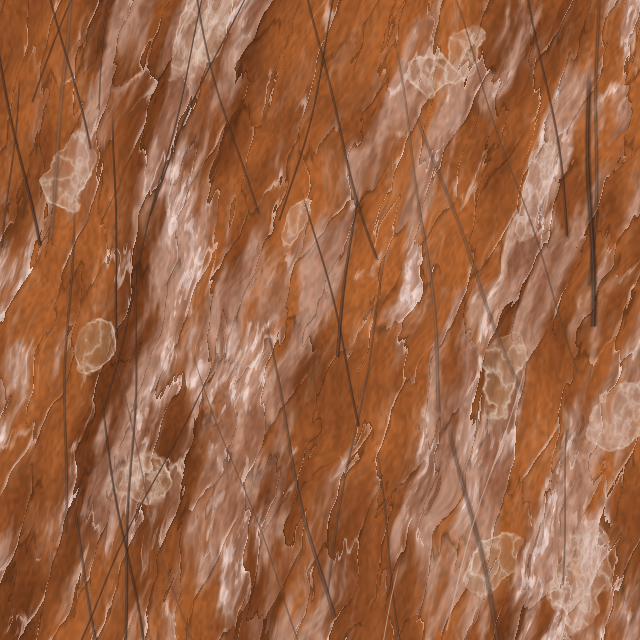
Write a WebGL 2 fragment shader that draws this texture.

```glsl
#version 300 es
precision highp float;
// Macro view of dry, scaly skin with leaning creases, glossy flakes and scattered hairs.

#define LEAN 0.27
#define WARP 0.07
#define FOLD_SCALE vec2(17.0, 4.0)
#define PLATE_SCALE vec2(19.0, 6.5)
#define FIBRE_SCALE vec2(58.0, 12.0)
#define GLINT_SCALE vec2(125.0, 38.0)
#define FLAKE_COUNT 13
#define HAIR_COUNT 34
#define GLOSS 0.85

uniform vec2 u_resolution;
out vec4 outColor;

float hash(vec2 p) {
  return fract(sin(dot(p, vec2(127.1, 311.7))) * 43758.5453);
}

vec2 hash2(vec2 p) {
  return vec2(hash(p), hash(p + 37.3));
}

float noise(vec2 p) {
  vec2 cell = floor(p), f = fract(p);
  f = f * f * (3.0 - 2.0 * f);
  return mix(mix(hash(cell), hash(cell + vec2(1, 0)), f.x),
             mix(hash(cell + vec2(0, 1)), hash(cell + vec2(1, 1)), f.x), f.y);
}

float fbm(vec2 p) {
  float sum = 0.0, amp = 0.533;
  for (int i = 0; i < 4; i++) {
    sum += amp * noise(p);
    p = mat2(0.95, 0.31, -0.31, 0.95) * p * 2.03 + 17.7;
    amp *= 0.5;
  }
  return sum;
}

// Thin crests where the noise crosses its middle value
float crest(vec2 p, float sharpness) {
  return pow(1.0 - abs(2.0 * fbm(p) - 1.0), sharpness);
}

// Cell plates: x = gap to the border, y = side of the centre, z = cell id
vec3 plates(vec2 p) {
  vec2 base = floor(p);
  float near = 9.0, next = 9.0, side = 0.0, id = 0.0;
  for (int y = -1; y <= 1; y++)
    for (int x = -1; x <= 1; x++) {
      vec2 cell = base + vec2(x, y);
      vec2 d = p - cell - hash2(cell);
      float r = length(d);
      if (r < near) {
        next = near; near = r; side = d.x; id = hash(cell + 5.1);
      } else next = min(next, r);
    }
  return vec3(next - near, side, id);
}

vec3 skin(vec2 p, vec2 g) {
  float tone = fbm(p * 5.0 + 3.0);
  float fold = fbm(g * FOLD_SCALE);
  float fibreNoise = fbm(g * FIBRE_SCALE + 40.0);
  vec3 plate = plates(g * PLATE_SCALE + 0.9 * (fibreNoise - 0.5));

  // Warm translucent base, darker in the creases
  float depth = smoothstep(0.28, 0.68, 0.6 * fbm(g * FOLD_SCALE * 0.8 + 9.0) + 0.4 * tone);
  vec3 col = mix(vec3(0.42, 0.22, 0.11), vec3(0.67, 0.38, 0.19), depth);

  // Pinkish dry film over the raised folds
  float lift = fold + 0.22 * (plate.z - 0.5) + 0.16 * plate.y + 0.2 * (fibreNoise - 0.5);
  float film = smoothstep(0.40, 0.60, lift);
  vec3 filmTint = mix(vec3(0.57, 0.38, 0.29), vec3(0.74, 0.57, 0.49), smoothstep(0.3, 0.7, fibreNoise));
  col = mix(col, filmTint, 0.85 * film);

  // Lifted plate rims with a shaded far side
  float border = 1.0 - smoothstep(0.02, 0.13, plate.x);
  float broken = smoothstep(0.40, 0.62, fbm(g * vec2(34.0, 15.0) + 71.0));
  float rim = border * smoothstep(0.0, 0.3, plate.y) * broken;
  col *= 1.0 - 0.22 * border * smoothstep(0.0, 0.35, -plate.y);

  // Glossy fibres and small sharp glints
  float patches = smoothstep(0.42, 0.62, fbm(g * vec2(20.0, 7.0) + 23.0));
  float fibre = crest(g * FIBRE_SCALE * 0.75 + 11.0, 9.0) * patches * (0.25 + 0.75 * film);
  float glint = smoothstep(0.54, 0.72, fbm(g * GLINT_SCALE)) * (0.15 + 0.85 * patches) * film;
  float shine = clamp(0.65 * rim + 0.7 * fibre + 0.75 * glint, 0.0, 1.0);
  col = mix(col, vec3(0.92, 0.82, 0.79), GLOSS * shine);
  return col * (0.91 + 0.18 * noise(g * vec2(240.0, 110.0)));
}

// Loose pale scales with ragged bright rims
vec3 addFlakes(vec3 col, vec2 p) {
  float ragged = fbm(p * 24.0) - 0.5;
  float crackle = crest(p * vec2(48.0, 34.0) + 6.0, 7.0);
  for (int i = 0; i < FLAKE_COUNT; i++) {
    vec2 seed = vec2(float(i), 4.7);
    vec2 d = p - hash2(seed);
    d.x -= LEAN * d.y;
    vec2 size = mix(vec2(0.018, 0.025), vec2(0.05, 0.085), hash2(seed + 9.0));
    float r = length(d / size) + 1.3 * ragged;
    float body = 1.0 - smoothstep(0.92, 1.0, r);
    float rim = (1.0 - smoothstep(0.0, 0.09, abs(r - 0.95))) * smoothstep(-0.25, 0.2, ragged);
    vec3 tint = mix(vec3(0.68, 0.52, 0.38), vec3(0.76, 0.61, 0.55), hash(seed + 2.0));
    col = mix(col, tint, 0.38 * body);
    col = mix(col, vec3(0.91, 0.82, 0.76), clamp(0.5 * body * crackle + 0.5 * rim, 0.0, 1.0));
  }
  return col;
}

// Tapered curved hairs, some of them out of focus
vec3 addHairs(vec3 col, vec2 p, float pixel) {
  for (int i = 0; i < HAIR_COUNT; i++) {
    vec2 seed = vec2(float(i) + 0.5, 13.1);
    vec2 root = vec2(pow(hash(seed), 1.45), 1.2 * hash(seed + 1.0) - 0.3);
    float angle = 0.85 * (hash(seed + 2.0) - 0.5);
    vec2 dir = vec2(sin(angle), cos(angle));
    float along = dot(p - root, dir), len = mix(0.25, 0.8, hash(seed + 3.0));
    float across = dot(p - root, vec2(dir.y, -dir.x));
    across -= 0.35 * (hash(seed + 4.0) - 0.5) * along * along + 0.003 * sin(along * 17.0 + float(i));
    float t = along / len;
    float blur = pixel + 0.005 * pow(hash(seed + 5.0), 4.0);
    float width = mix(0.0009, 0.0033, pow(hash(seed + 6.0), 2.0)) * (1.0 - 0.6 * clamp(t, 0.0, 1.0));
    float mask = 1.0 - smoothstep(max(width - blur, 0.0), width + blur, abs(across));
    mask *= smoothstep(0.0, 0.01, t) * (1.0 - smoothstep(0.85, 1.0, t));
    float kind = hash(seed + 7.0);
    vec3 tint = mix(vec3(0.17, 0.10, 0.07), vec3(0.42, 0.31, 0.25), kind * kind);
    tint = mix(tint, vec3(0.74, 0.65, 0.62), step(0.88, kind));
    tint += 0.13 * (1.0 - smoothstep(0.0, 0.5 * width + pixel, abs(across + 0.3 * width)));
    col = mix(col, tint, mask * mix(0.85, 0.5, kind));
  }
  return col;
}

void main() {
  float span = min(u_resolution.x, u_resolution.y);
  vec2 p = gl_FragCoord.xy / span;
  vec2 grain = vec2(p.x - LEAN * p.y, p.y);
  grain += WARP * vec2(fbm(p * 4.5) - 0.5, fbm(p * 5.0 + 31.0) - 0.5);
  vec3 col = addFlakes(skin(p, grain), p);
  outColor = vec4(clamp(addHairs(col, p, 0.8 / span), 0.0, 1.0), 1.0);
}
```
